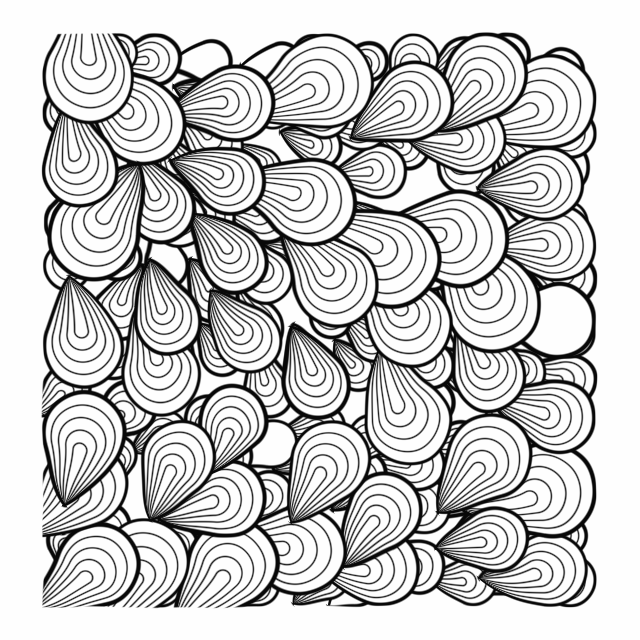
Give the GLSL for this pattern, as a Shadertoy shader.

```glsl
// Ink doodle: overlapping teardrops filled with nested loops, fanning across a square panel.

#define PANEL_LO vec2(0.067, 0.052)
#define PANEL_HI vec2(0.932, 0.948)
#define FRONT_CELLS 7.0
#define BACK_CELLS 11.0
#define FRONT_RADIUS vec2(0.049, 0.074)
#define BACK_RADIUS vec2(0.029, 0.042)
#define OUTLINE 0.0026
#define THIN_LINE 0.0010
#define SOFTNESS 0.0016
#define WOBBLE 0.004
#define INK 0.03
#define PAPER 0.995

vec3 hash3(vec2 p) {
    vec3 q = fract(vec3(p.xyx) * vec3(0.1031, 0.1030, 0.0973));
    q += dot(q, q.yxz + 33.33);
    return fract((q.xxy + q.yzz) * q.zyx);
}

float gradientNoise(vec2 p) {
    vec2 cell = floor(p), f = fract(p);
    vec2 w = f * f * f * (f * (f * 6.0 - 15.0) + 10.0);
    vec4 corner;
    for (int k = 0; k < 4; k++) {
        vec2 o = vec2(k & 1, k >> 1);
        float a = 6.2832 * hash3(cell + o + 71.0).x;
        corner[k] = dot(vec2(cos(a), sin(a)), f - o);
    }
    return mix(mix(corner.x, corner.y, w.x), mix(corner.z, corner.w, w.x), w.y);
}

// Distance to a teardrop: tip at the origin, round head at (len, 0), bowed sides.
float teardrop(vec2 p, float len, float radius) {
    float tipward = 1.0 - clamp(p.x / len, 0.0, 1.0);
    float bow = 1.0 - 0.5 * tipward * tipward;
    p.y = abs(p.y) * bow;
    float s = radius / len, c = sqrt(1.0 - s * s);
    float along = dot(p, vec2(c, s));
    if (along < 0.0) return length(p);
    if (along > c * len) return length(p - vec2(len, 0.0)) - radius;
    return dot(p, vec2(-s, c)) / bow;
}

// Angle of the heads: two fans from the left corners, lifted along the top edge.
float flowAngle(vec2 p) {
    bool lower = p.y < 0.42 - 0.15 * p.x;
    vec2 dir = normalize(p - (lower ? vec2(0.04, -0.02) : vec2(0.15, 0.93)));
    dir.y += smoothstep(0.35, 0.6, p.x) * smoothstep(0.75, 0.9, p.y);
    return atan(dir.y, dir.x);
}

// Paints one drop over the tone below it.
float paintDrop(float tone, vec2 p, float radius, float bend, float rings, float weight, float soft) {
    float len = radius * 1.9;
    float tipward = 1.0 - clamp(p.x / len, 0.0, 1.0);
    p.y -= bend * radius * tipward * tipward;
    float edge = teardrop(p, len, radius);
    float width = OUTLINE * weight;
    if (edge > width + soft) return tone;

    float ringDist = 1.0;
    for (float k = 1.0; k <= rings; k++) {
        float t = k / rings;
        float d = teardrop(p, len * mix(1.0, 0.76, t), radius * mix(1.0, 0.17, t));
        ringDist = min(ringDist, abs(d));
    }
    float ink = max(smoothstep(-soft, soft, edge + width),
                    1.0 - smoothstep(-soft, soft, ringDist - THIN_LINE));
    float cover = 1.0 - smoothstep(-soft, soft, edge - width);
    return mix(tone, mix(PAPER, INK, ink), cover);
}

// Paints a jittered grid of drops, right to left, so heads near the fan hub lie on top.
float paintLayer(float tone, vec2 p, float cells, vec2 radii, float rings, float skip, float soft) {
    vec2 size = (PANEL_HI - PANEL_LO) / cells;
    vec2 home = floor((p - PANEL_LO) / size);
    for (float i = 2.0; i >= -2.0; i--) {
        for (float j = -2.0; j <= 2.0; j++) {
            vec2 id = home + vec2(i, j);
            if (any(lessThan(id, vec2(0.0))) || any(greaterThan(id, vec2(cells - 0.5)))) continue;
            vec3 place = hash3(id + cells * 13.0);
            vec3 look = hash3(id + cells * 37.0);
            if (place.z < skip) continue;

            float radius = mix(radii.x, radii.y, look.x);
            float stagger = 0.4 * mod(id.x, 2.0) - 0.2;
            vec2 head = PANEL_LO + size * (id + 0.5 + vec2(0.0, stagger) + 0.5 * (place.xy - 0.5));
            head = clamp(head, PANEL_LO + radius + OUTLINE, PANEL_HI - radius - OUTLINE);

            float angle = flowAngle(head) + 1.1 * (look.y - 0.5);
            vec2 axis = vec2(cos(angle), sin(angle));
            vec2 local = p - head;
            local = vec2(dot(local, axis) + 1.9 * radius, dot(local, vec2(-axis.y, axis.x)));
            float loops = look.z < 0.05 ? 0.0 : rings;
            tone = paintDrop(tone, local, radius, 1.2 * (look.z - 0.5), loops, 0.8 + 0.5 * place.z, soft);
        }
    }
    return tone;
}

void mainImage(out vec4 fragColor, in vec2 fragCoord) {
    float scale = min(iResolution.x, iResolution.y);
    vec2 uv = (fragCoord - 0.5 * iResolution.xy) / scale + 0.5;
    float soft = max(SOFTNESS, 0.7 / scale);

    // Slight unsteadiness of the hand
    vec2 p = uv + WOBBLE * vec2(gradientNoise(uv * 13.0), gradientNoise(uv * 13.0 + 40.0));

    float tone = paintLayer(PAPER, p, BACK_CELLS, BACK_RADIUS, 3.0, 0.04, soft);
    tone = paintLayer(tone, p, FRONT_CELLS, FRONT_RADIUS, 4.0, 0.14, soft);

    // Clip tips that leave the panel
    vec2 outside = max(PANEL_LO - p, p - PANEL_HI);
    tone = mix(tone, PAPER, smoothstep(-soft, soft, max(outside.x, outside.y)));
    fragColor = vec4(vec3(tone), 1.0);
}
```
